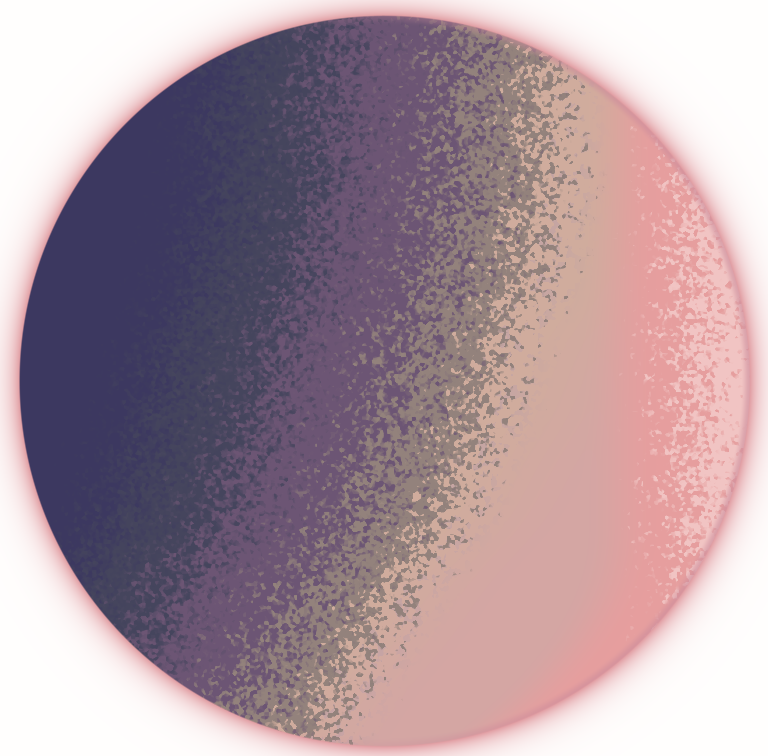
Give the GLSL for this background, as a WebGL 1 fragment shader.

```glsl
precision highp float;
// A planet-like disc shaded from navy through purple and brown to pink,
// with a soft rosy halo on white. Smoothed cellular noise shifts the curved
// color boundaries so that neighbouring bands break up into grainy specks.

uniform vec2 u_resolution;

vec3 hash3(vec2 cell) {
  vec3 k = vec3(dot(cell, vec2(127.1, 311.7)),
                dot(cell, vec2(269.5, 183.3)),
                dot(cell, vec2(419.2, 371.9)));
  return fract(sin(k) * 43758.5);
}

// Random cell values blended by distance to their jittered centers.
float grain(vec2 p) {
  vec2 cell = floor(p);
  vec2 local = p - cell;
  float total = 0.0;
  float weights = 0.0;
  for (int j = -1; j <= 1; j++) {
    for (int i = -1; i <= 1; i++) {
      vec2 offset = vec2(float(i), float(j));
      vec3 h = hash3(cell + offset);
      vec2 gap = offset + h.xy - local;
      float w = exp(-9.0 * dot(gap, gap));
      total += w * h.z;
      weights += w;
    }
  }
  return total / weights;
}

// Coverage past a boundary, roughened by noise centered on zero.
float speckled(float side, float spread, float softness, float noise) {
  return smoothstep(-softness, softness, side + spread * noise);
}

void main() {
  float unit = min(u_resolution.x, u_resolution.y);
  vec2 p = (gl_FragCoord.xy - 0.5 * u_resolution) / unit;
  float pixel = 1.0 / unit;

  float fine = grain(p * 215.0) - 0.5;
  float coarse = grain(p * 120.0 + 37.0) - 0.5;
  float noise = 0.75 * fine + 0.4 * coarse;

  // Signed distance across the slanted, bowed terminator.
  float terminator = 0.14 + 0.34 * p.y - 0.35 * p.y * p.y;
  float across = p.x - terminator
               + 0.006 * sin(17.0 * p.y + 1.0) + 0.003 * sin(41.0 * p.y);

  // Dark side: navy, slate, purple, then brown.
  vec3 color = vec3(0.235, 0.22, 0.375);
  color = mix(color, vec3(0.27, 0.27, 0.365),
              speckled(across + 0.42, 0.13, 0.07, noise));
  color = mix(color, vec3(0.425, 0.335, 0.455),
              speckled(across + 0.285, 0.17, 0.06, noise));
  color = mix(color, vec3(0.575, 0.51, 0.485),
              speckled(across + 0.11, 0.22, 0.05, noise));

  // Light side: beige turning to dusty rose, with mauve flecks near the edge.
  vec3 light = mix(vec3(0.815, 0.675, 0.615), vec3(0.83, 0.65, 0.64),
                   smoothstep(0.02, 0.22, across - 0.2 * p.y));
  float flecks = smoothstep(0.1, 0.16, -coarse - 0.5 * fine)
               * (1.0 - smoothstep(0.02, 0.1, across));
  light = mix(light, vec3(0.73, 0.62, 0.66), 0.5 * flecks);
  color = mix(color, light, speckled(across, 0.16, 0.012, noise));

  // Salmon limb with pale pink grain.
  float bend = min(p.y + 0.2, 0.0);
  float limb = p.x - 0.32 + 2.4 * bend * bend;
  color = mix(color, vec3(0.9, 0.62, 0.62), smoothstep(-0.06, 0.04, limb));
  color = mix(color, vec3(0.945, 0.77, 0.765),
              speckled(p.x - 0.41, 0.17, 0.03, noise));

  // Thin mauve rim, strongest on the bright side.
  float edge = length(p - vec2(0.001, -0.004)) - 0.483;
  float rim = smoothstep(-0.012, 0.0, edge) * smoothstep(-0.2, 0.3, p.x);
  color = mix(color, vec3(0.8, 0.55, 0.61), 0.6 * rim);

  // Halo and smooth disc outline.
  vec3 halo = mix(vec3(1.0, 0.995, 0.992), vec3(0.88, 0.61, 0.63),
                  exp(-60.0 * max(edge, 0.0)));
  color = mix(color, halo, smoothstep(-pixel, pixel, edge));
  gl_FragColor = vec4(color, 1.0);
}
```
